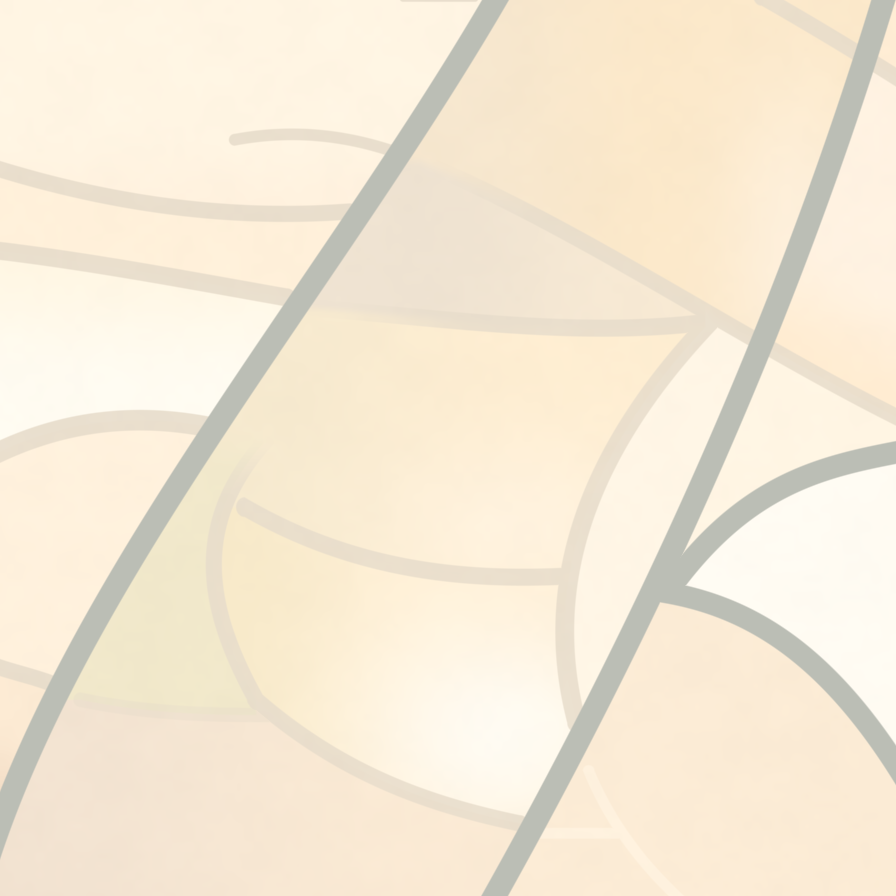
Reproduce this background procedurally as a Shadertoy shader.

```glsl
// Pale stained glass: cream panes split by grey lead bars and faint curved seams.

// Cubic graph through four evenly spaced heights h over x in [x0, x1].
// Returns (signed distance above the graph, distance to the finite stroke).
vec2 curve(vec2 q, float x0, float x1, vec4 h) {
    float span = x1 - x0;
    float t = (q.x - x0) / span;
    float u = clamp(t, 0.0, 1.0) * 3.0;
    float a = h.y - h.x;
    float b = (h.z - 2.0 * h.y + h.x) * 0.5;
    float c = (h.w - 3.0 * h.z + 3.0 * h.y - h.x) / 6.0;
    float y = h.x + u * (a + (u - 1.0) * (b + (u - 2.0) * c));
    float slope = (a + b * (2.0 * u - 1.0) + c * (3.0 * u * u - 6.0 * u + 2.0)) * 3.0 / span;
    float side = (q.y - y) / sqrt(1.0 + slope * slope);
    return vec2(side, length(vec2((t - u / 3.0) * span, side)));
}

float fill(float d) {
    float aa = 1.0 / iResolution.y;
    return smoothstep(-aa, aa, d);
}

float stroke(vec2 c, float halfWidth) {
    return fill(halfWidth - c.y);
}

float hash(vec2 p) {
    return fract(sin(dot(p, vec2(127.1, 311.7))) * 43758.5);
}

float noise(vec2 p) {
    vec2 i = floor(p), f = fract(p);
    f = f * f * (3.0 - 2.0 * f);
    return mix(mix(hash(i), hash(i + vec2(1, 0)), f.x),
               mix(hash(i + vec2(0, 1)), hash(i + vec2(1, 1)), f.x), f.y);
}

// Soft round glow, one at its centre.
float glow(vec2 p, vec2 centre, vec2 radius) {
    vec2 d = (p - centre) / radius;
    return exp(-dot(d, d));
}

void mainImage(out vec4 fragColor, in vec2 fragCoord) {
    vec2 p = fragCoord / iResolution.xy;

    // Lead bars; the two long ones run along y
    vec2 leftBar  = curve(p.yx, 0.0, 1.0, vec4(-0.026, 0.122, 0.337, 0.553));
    vec2 rightBar = curve(p.yx, 0.0, 1.0, vec4(0.552, 0.725, 0.870, 0.986));
    vec2 upperArm = curve(p, 0.755, 1.0, vec4(0.353, 0.434, 0.475, 0.495));
    vec2 lowerArm = curve(p, 0.736, 1.0, vec4(0.340, 0.314, 0.254, 0.146));

    // Faint seams
    vec2 leftHigh = curve(p, 0.0, 0.39, vec4(0.811, 0.779, 0.763, 0.764));
    vec2 leftMid  = curve(p, 0.0, 0.32, vec4(0.720, 0.705, 0.687, 0.668));
    vec2 leftArch = curve(p, 0.0, 0.24, vec4(0.496, 0.523, 0.531, 0.522));
    vec2 leftLow  = curve(p, 0.0, 0.07, vec4(0.255, 0.248, 0.241, 0.232));
    vec2 hook     = curve(p, 0.262, 0.436, vec4(0.844, 0.850, 0.846, 0.832));
    vec2 diagonal = curve(p, 0.469, 1.0, vec4(0.820, 0.733, 0.632, 0.535));
    vec2 shelf    = curve(p, 0.350, 0.794, vec4(0.656, 0.643, 0.634, 0.641));
    vec2 crescent = curve(p.yx, 0.193, 0.635, vec4(0.644, 0.633, 0.680, 0.787));
    vec2 sag      = curve(p, 0.273, 0.632, vec4(0.434, 0.382, 0.359, 0.357));
    vec2 bowlSide = curve(p.yx, 0.219, 0.505, vec4(0.286, 0.246, 0.243, 0.294));
    vec2 bowlBase = curve(p, 0.286, 0.580, vec4(0.219, 0.150, 0.107, 0.081));
    vec2 ledge    = curve(p, 0.090, 0.300, vec4(0.219, 0.208, 0.203, 0.202));
    vec2 corner   = curve(p, 0.850, 1.0, vec4(1.004, 0.975, 0.945, 0.914));

    // Panes left of the left bar, bottom to top
    vec3 left = mix(vec3(0.99, 0.92, 0.83), vec3(1.0, 0.945, 0.865), fill(leftLow.x));
    left = mix(left, mix(vec3(1.0, 0.985, 0.945), vec3(1.0, 0.965, 0.89), smoothstep(0.56, 0.72, p.y)), fill(leftArch.x));
    left = mix(left, vec3(1.0, 0.942, 0.855), fill(leftMid.x));
    left = mix(left, mix(vec3(1.0, 0.945, 0.87), vec3(1.0, 0.96, 0.89), smoothstep(0.76, 0.86, p.y)), fill(leftHigh.x));
    left = mix(left, vec3(0.93, 0.84, 0.75), 0.6 * glow(p, vec2(0.0, 0.1), vec2(0.03, 0.06)));

    // Panes between the long bars
    vec3 middle = mix(vec3(0.95, 0.89, 0.82), vec3(0.98, 0.915, 0.83), smoothstep(0.05, 0.45, p.x));
    middle = mix(middle, vec3(0.945, 0.91, 0.795), fill(ledge.x) * fill(-bowlSide.x));
    vec3 bowl = mix(vec3(0.97, 0.915, 0.79), vec3(1.0, 0.94, 0.84), smoothstep(0.25, 0.5, p.x));
    bowl = mix(bowl, vec3(1.0, 0.985, 0.95), glow(p, vec2(0.56, 0.18), vec2(0.15, 0.12)));
    middle = mix(middle, bowl, fill(bowlSide.x) * fill(bowlBase.x));
    vec3 panel = mix(vec3(0.965, 0.915, 0.81), vec3(0.995, 0.93, 0.82), smoothstep(0.28, 0.6, p.x));
    panel = mix(panel, vec3(1.0, 0.95, 0.87), glow(p, vec2(0.58, 0.41), vec2(0.16, 0.1)));
    middle = mix(middle, panel, fill(sag.x) * max(fill(bowlSide.x), smoothstep(0.47, 0.53, p.y)));
    vec3 shade = mix(vec3(0.935, 0.888, 0.82), vec3(0.97, 0.915, 0.83), smoothstep(0.45, 0.75, p.x));
    middle = mix(middle, shade, smoothstep(-0.006, 0.006, shelf.x));
    middle = mix(middle, vec3(1.0, 0.963, 0.90), fill(crescent.x));
    vec3 sky = mix(vec3(0.965, 0.905, 0.81), vec3(0.985, 0.91, 0.79), smoothstep(0.5, 0.75, p.x));
    sky = mix(sky, vec3(0.995, 0.94, 0.86), glow(p, vec2(0.89, 0.72), vec2(0.08, 0.18)));
    middle = mix(middle, sky, smoothstep(-0.008, 0.008, diagonal.x));

    // Panes right of the right bar
    vec3 right = mix(vec3(0.985, 0.922, 0.835), vec3(1.0, 0.985, 0.95), fill(lowerArm.x));
    right = mix(right, vec3(1.0, 0.96, 0.89), fill(upperArm.x));
    right = mix(right, mix(vec3(1.0, 0.925, 0.82), vec3(1.0, 0.95, 0.885), smoothstep(0.0, 0.14, diagonal.x)), fill(diagonal.x));
    right = mix(right, vec3(1.0, 0.93, 0.835), fill(corner.x));

    // Seams inside each pane group
    vec3 seam = vec3(0.905, 0.863, 0.795);
    float leftSeams = max(max(stroke(leftHigh, 0.009), stroke(leftMid, 0.010)),
                          max(max(stroke(leftArch, 0.0115), stroke(leftLow, 0.009)), stroke(hook, 0.0065)));
    leftSeams = max(leftSeams, stroke(curve(p, 0.45, 0.53, vec4(1.002)), 0.004));
    left = mix(left, seam, 0.9 * leftSeams);
    float diagonalSeam = stroke(diagonal, 0.009) * smoothstep(0.47, 0.62, p.x);
    float middleSeams = max(max(diagonalSeam, stroke(shelf, 0.0095) * smoothstep(0.32, 0.55, p.x)),
                            max(stroke(crescent, 0.0105), stroke(sag, 0.0095)));
    middleSeams = max(middleSeams, max(stroke(bowlSide, 0.009) * smoothstep(0.52, 0.44, p.y), stroke(bowlBase, 0.009)));
    middleSeams = max(middleSeams, max(0.5 * stroke(ledge, 0.008), stroke(corner, 0.009)));
    middle = mix(middle, seam, 0.85 * middleSeams);
    right = mix(right, seam, 0.85 * max(diagonalSeam, stroke(corner, 0.009)));

    // Join the panes, then add two pale threads at the bottom
    vec3 color = mix(left, middle, fill(leftBar.x));
    color = mix(color, right, fill(rightBar.x));
    float threads = max(stroke(curve(p.yx, 0.0, 0.14, vec4(0.755, 0.712, 0.680, 0.657)), 0.006),
                        stroke(curve(p, 0.59, 0.69, vec4(0.070)), 0.006));
    color = mix(color, vec3(1.0, 0.955, 0.885), 0.7 * threads);
    color += 0.008 * (noise(p * 24.0) - 0.5) + 0.005 * (noise(p * 90.0) - 0.5);

    // Lead on top
    float lead = max(max(stroke(leftBar, 0.0130), stroke(rightBar, 0.0130)),
                     max(stroke(upperArm, 0.0125), stroke(lowerArm, 0.0120)));
    color = mix(color, vec3(0.735, 0.745, 0.710), lead);
    fragColor = vec4(color, 1.0);
}
```
